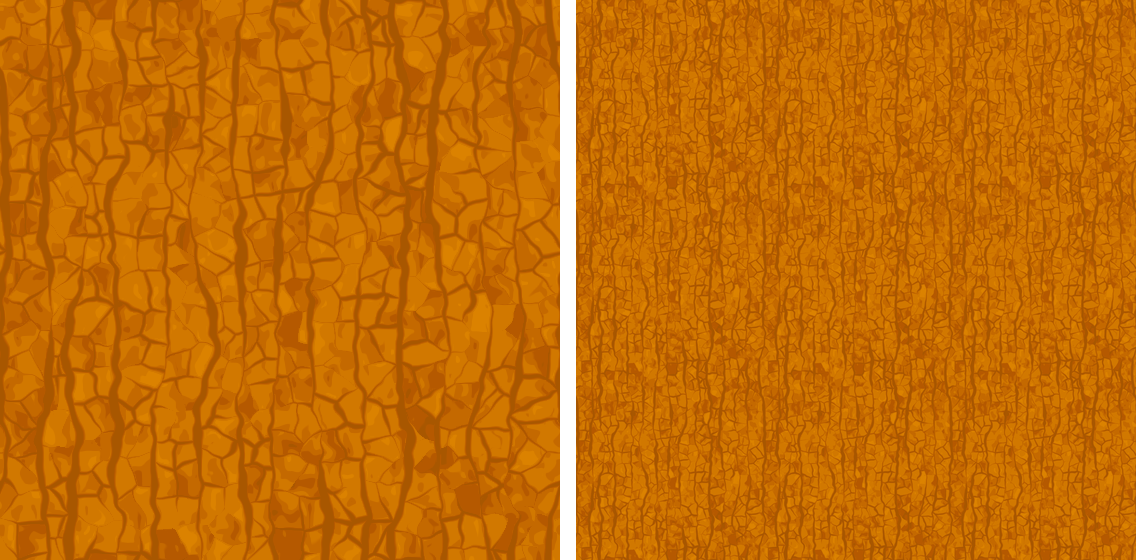
Left, the tile; right, the same tile 3 across and 3 down.
A Shadertoy shader for this texture:

```glsl
#define COLUMNS 14.0
#define ROWS 18.0
#define BLOTCHES vec2(64.0, 42.0)
#define ROUGHNESS 0.007
#define FISSURE_WIDTH 0.0082
#define JOINT_WIDTH 0.0036
#define EDGE_SLOPE 100.0
#define CRACK vec3(0.66, 0.34, 0.00)
#define SHADE vec3(0.71, 0.35, 0.00)
#define MIDTONE vec3(0.77, 0.41, 0.00)
#define PLATE vec3(0.82, 0.47, 0.00)
#define GLINT vec3(0.86, 0.51, 0.00)

float hash(vec2 p, float seed) {
    vec3 q = fract(vec3(p.xyx + seed * 7.31) * vec3(0.1031, 0.1030, 0.0973));
    q += dot(q, q.yzx + 33.33);
    return fract((q.x + q.y) * q.z);
}

// Value noise that wraps after a whole number of steps
float noise(vec2 p, vec2 period, float seed) {
    vec2 i = floor(p), f = fract(p);
    f = f * f * (3.0 - 2.0 * f);
    vec2 a = mod(i, period), b = mod(i + 1.0, period);
    return mix(mix(hash(a, seed), hash(vec2(b.x, a.y), seed), f.x),
               mix(hash(vec2(a.x, b.y), seed), hash(b, seed), f.x), f.y);
}

float tiledNoise(vec2 p, vec2 frequency, float seed) {
    return noise(p * frequency, frequency, seed);
}

// One-dimensional noise running along a single fissure
float alongFissure(float k, float y, float frequency, float seed) {
    return noise(vec2(k, y * frequency), vec2(COLUMNS, frequency), seed);
}

// Horizontal position of fissure k, in columns
float fissureX(float k, float y) {
    return k + 0.58 * (alongFissure(k, y, 5.0, 1.0) - 0.5)
             + 0.26 * (alongFissure(k, y, 14.0, 2.0) - 0.5)
             + 0.12 * (alongFissure(k, y, 37.0, 3.0) - 0.5);
}

float fissureHalfWidth(float k, float y) {
    return FISSURE_WIDTH * mix(-0.15, 1.0, alongFissure(k, y, 9.0, 4.0));
}

vec2 plateId(float column, float side, float row) {
    return vec2(mod(column, COLUMNS) * 2.0 + side, mod(row, ROWS));
}

// Centre of a plate inside its column: x in half columns, y in rows
vec2 plateCentre(float column, float side, float row) {
    vec2 id = plateId(column, side, row);
    vec2 jitter = vec2(hash(id, 5.0), hash(id, 6.0)) - 0.5;
    return vec2(side, row) + 0.5 + 0.85 * jitter;
}

// Distance to the nearest joint between plates of one column
float jointDistance(vec2 q, float column, vec2 scale, out vec2 id) {
    float row = floor(q.y), nearest = 1e3, edge = 1e3;
    vec2 home = vec2(0.0);
    for (int n = 0; n < 10; n++) {
        float side = float(n % 2), r = row + float(n / 2 - 2);
        vec2 offset = (plateCentre(column, side, r) - q) * scale;
        if (dot(offset, offset) < nearest) {
            nearest = dot(offset, offset);
            home = offset;
            id = plateId(column, side, r);
        }
    }
    for (int n = 0; n < 10; n++) {
        float side = float(n % 2), r = row + float(n / 2 - 2);
        vec2 offset = (plateCentre(column, side, r) - q) * scale;
        vec2 between = offset - home;
        if (length(between) > 1e-4)
            edge = min(edge, dot(0.5 * (offset + home), normalize(between)));
    }
    return edge;
}

void mainImage(out vec4 fragColor, in vec2 fragCoord) {
    vec2 uv = fragCoord / iResolution.xy;

    // Ragged outlines
    vec2 p = uv + ROUGHNESS * (vec2(tiledNoise(uv, vec2(52.0), 7.0),
                                    tiledNoise(uv, vec2(52.0), 8.0)) - 0.5);

    // Column between two long fissures
    float x = p.x * COLUMNS, column = floor(x);
    if (x < fissureX(column, p.y)) column -= 1.0;
    else if (x >= fissureX(column + 1.0, p.y)) column += 1.0;
    float left = fissureX(column, p.y), right = fissureX(column + 1.0, p.y);
    float span = max(right - left, 0.02);
    float fissure = min((x - left) / COLUMNS - fissureHalfWidth(column, p.y),
                        (right - x) / COLUMNS - fissureHalfWidth(column + 1.0, p.y));

    // Plates and the thin joints between them
    vec2 id = vec2(0.0);
    float shift = hash(vec2(mod(column, COLUMNS), 0.0), 9.0);
    vec2 q = vec2(2.0 * (x - left) / span, p.y * ROWS + shift);
    vec2 scale = vec2(0.5 * span / COLUMNS, 1.0 / ROWS);
    float joint = jointDistance(q, column, scale, id);
    joint -= JOINT_WIDTH * mix(-1.15, 1.0, tiledNoise(p, vec2(19.0, 15.0), 10.0));

    // Flaky blotches, broken at the plate borders
    float plate = hash(id, 11.0);
    vec2 drift = vec2(plate, hash(id, 12.0)) + 1.8 * (p - uv);
    float tone = 0.4 * tiledNoise(p + drift, BLOTCHES, 13.0)
               + 0.3 * tiledNoise(p + drift, vec2(30.0, 19.0), 14.0)
               + 0.3 * plate;
    if (hash(id, 15.0) < 0.025) tone *= 0.5;
    tone = min(tone, 0.155 + EDGE_SLOPE * min(fissure, joint));

    // Flat colour steps with smoothed borders
    float soft = clamp(0.6 * fwidth(tone), 0.008, 0.1);
    vec3 color = mix(CRACK, SHADE, smoothstep(-soft, soft, tone - 0.155));
    color = mix(color, MIDTONE, smoothstep(-soft, soft, tone - 0.30));
    color = mix(color, PLATE, smoothstep(-soft, soft, tone - 0.45));
    color = mix(color, GLINT, smoothstep(-soft, soft, tone - 0.714));
    fragColor = vec4(color, 1.0);
}
```
